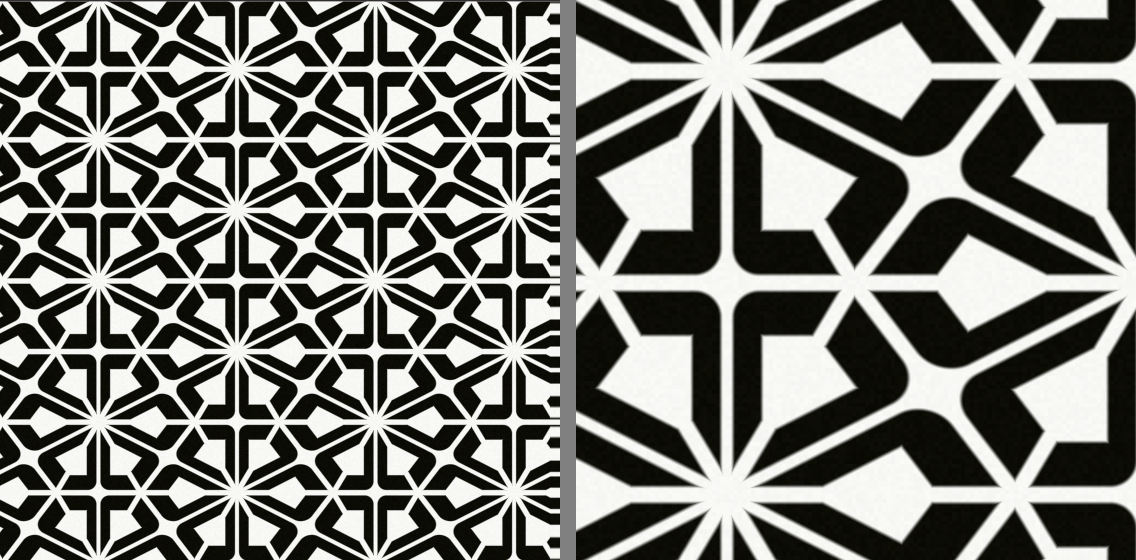
Left: the whole. Right: its middle third, enlarged.
Give the GLSL for this pattern, as a three.js fragment shader.

```glsl
varying vec2 vUv;

const vec2 HALF_CELL = vec2(0.2474, 0.12604);
const vec2 STAR_ORIGIN = vec2(0.4232, 0.6243);
const float JOINT_X = 0.0755;
const float THIN_GAP = 0.0036;
const float WIDE_GAP = 0.0049;
const float SOFTNESS = 0.0015;
const float SMEAR_START = 0.983;
const vec3 INK = vec3(0.045, 0.045, 0.02);
const vec3 PAPER = vec3(0.97, 0.97, 0.96);
const vec3 TOP_EDGE = vec3(0.2, 0.18, 0.19);

float hash(vec2 p) {
  vec3 q = fract(vec3(p.xyx) * 0.1031);
  q += dot(q, q.yzx + 33.33);
  return fract((q.x + q.y) * q.z);
}

float cross2(vec2 a, vec2 b) {
  return a.x * b.y - a.y * b.x;
}

float lineDistance(vec2 p, vec2 a, vec2 b) {
  return abs(cross2(normalize(b - a), p - a));
}

// Bent band along both legs of a triangle, open along its long side
float bentBand(vec2 p, vec2 star, vec2 corner, vec2 joint, vec2 reach, float radius) {
  vec2 legs = vec2(lineDistance(p, star, corner), lineDistance(p, corner, joint));
  vec2 inset = legs - vec2(THIN_GAP, WIDE_GAP);
  float outer = length(max(radius - inset, 0.0)) - radius;
  vec2 beyond = legs - reach;
  float hole = min(beyond.x, beyond.y);
  float seam = WIDE_GAP - lineDistance(p, star, joint);
  return max(max(outer, hole), seam);
}

// Mirror the plane into a quarter cell, then turn it onto the nearer star
vec2 foldToStar(vec2 p, vec2 cell, vec2 upperJoint, vec2 lowerJoint) {
  vec2 q = cell - abs(mod(p, 2.0 * cell) - cell);
  bool farSide = cross2(lowerJoint - upperJoint, q - upperJoint) > 0.0;
  return farSide ? cell - q : q;
}

float starLattice(vec2 p, vec2 cell, float jointX) {
  vec2 star = vec2(0.0);
  vec2 upperJoint = vec2(jointX, cell.y);
  vec2 lowerJoint = vec2(cell.x - jointX, 0.0);
  vec2 q = foldToStar(p, cell, upperJoint, lowerJoint);

  // Upright triangle beside the vertical ray
  if (cross2(upperJoint, q) > 0.0) {
    return bentBand(q, star, vec2(0.0, cell.y), upperJoint, vec2(0.0208, 0.0313), 0.0156);
  }
  // Two slanted triangles sharing the diagonal ray
  vec2 joint = cross2(cell, q) > 0.0 ? upperJoint : lowerJoint;
  return bentBand(q, star, 0.5 * cell, joint, vec2(0.0215, 0.0365), 0.0208);
}

void main() {
  // The right margin stretches the last column sideways
  vec2 p = vec2(min(vUv.x, SMEAR_START), vUv.y) - STAR_ORIGIN;
  float band = starLattice(p, HALF_CELL, JOINT_X);
  vec3 color = mix(INK, PAPER, smoothstep(-SOFTNESS, SOFTNESS, band));

  // Faint grain
  color += (hash(floor(vUv * 384.0)) - 0.5) * 0.02;

  // Dark hairline along the top
  color = mix(color, TOP_EDGE, smoothstep(0.9965, 0.9985, vUv.y));
  gl_FragColor = vec4(color, 1.0);
}
```
